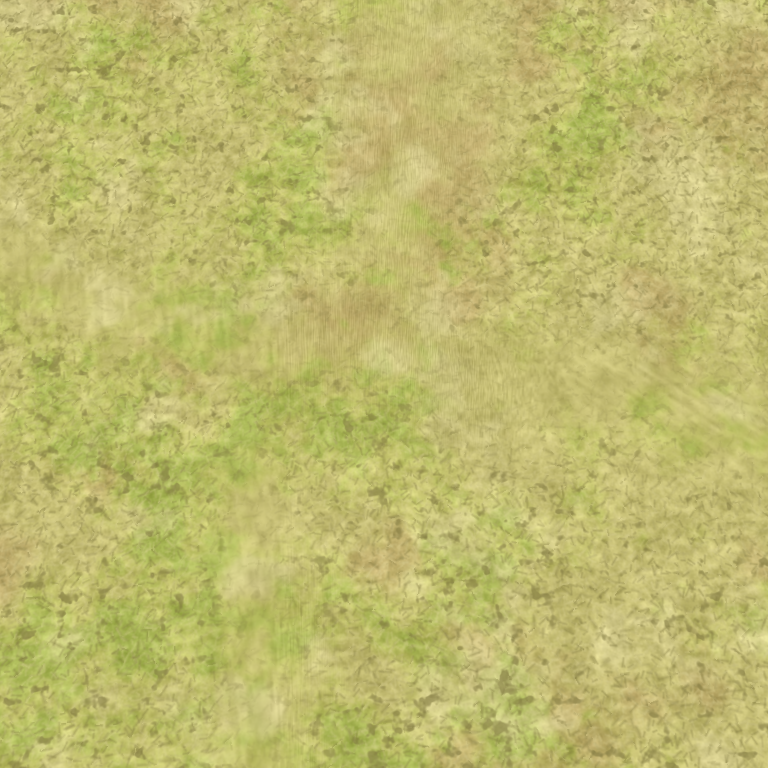
A Shadertoy shader for this texture:

```glsl
const vec3 STRAW  = vec3(0.775, 0.745, 0.455);
const vec3 PALE   = vec3(0.860, 0.825, 0.590);
const vec3 LIME   = vec3(0.755, 0.770, 0.390);
const vec3 GREEN  = vec3(0.640, 0.710, 0.320);
const vec3 BROWN  = vec3(0.730, 0.630, 0.405);
const vec3 SHADOW = vec3(0.500, 0.470, 0.250);

float hash(vec2 p) {
    return fract(sin(dot(p, vec2(127.1, 311.7))) * 43758.5);
}

float noise(vec2 p) {
    vec2 i = floor(p), f = fract(p);
    f = f * f * (3.0 - 2.0 * f);
    return mix(mix(hash(i), hash(i + vec2(1, 0)), f.x),
               mix(hash(i + vec2(0, 1)), hash(i + vec2(1, 1)), f.x), f.y);
}

float fbm(vec2 p, int octaves) {
    float sum = 0.0, total = 0.0, amp = 0.5;
    for (int i = 0; i < octaves; i++) {
        sum += amp * noise(p);
        total += amp;
        amp *= 0.55;
        p = mat2(0.8, 0.6, -0.6, 0.8) * p * 2.03 + 17.3;
    }
    return sum / total;
}

mat2 rotation(float a) {
    return mat2(cos(a), -sin(a), sin(a), cos(a));
}

float segment(vec2 p, vec2 halfDir) {
    float t = clamp(dot(p, halfDir) / dot(halfDir, halfDir), -1.0, 1.0);
    return length(p - halfDir * t);
}

// One jittered blade per cell: x = coverage, y = random tone of that blade
vec2 blades(vec2 p, float halfLength, float width, float blur, float seed) {
    vec2 cell = floor(p), best = vec2(0.0);
    for (int y = -1; y <= 1; y++)
    for (int x = -1; x <= 1; x++) {
        vec2 id = cell + vec2(x, y);
        vec2 key = id + seed;
        vec2 center = id + vec2(hash(key), hash(key + 31.7));
        float angle = 6.2832 * hash(key + 57.3);
        vec2 dir = vec2(cos(angle), 0.75 * sin(angle));
        float size = halfLength * mix(0.4, 1.0, hash(key + 11.9));
        float d = segment(p - center, dir * size);
        float cover = 1.0 - smoothstep(width - blur, width + blur, d);
        if (cover > best.x) best = vec2(cover, hash(key + 83.1));
    }
    return best;
}

float band(float d, float width) {
    return exp(-d * d / (width * width));
}

// Smeared strips: one from the top, one across, one from the bottom
float smearMask(vec2 uv) {
    float wobble = 0.12 * (fbm(uv * 6.0, 3) - 0.5);
    float top = band(uv.x - 0.52 + wobble, 0.09) * smoothstep(0.5, 0.65, uv.y);
    float across = band(uv.y - 0.64 + 0.20 * uv.x + wobble, 0.075);
    float bottom = band(uv.x - 0.35 + wobble, 0.06) * smoothstep(0.5, 0.35, uv.y);
    return clamp(max(top, max(across, bottom)), 0.0, 1.0);
}

void mainImage(out vec4 fragColor, in vec2 fragCoord) {
    vec2 uv = fragCoord / iResolution.xy;
    float pixel = 1.0 / iResolution.y;

    // Mild perspective: grass gets finer toward the top
    vec2 ground = vec2((uv.x - 0.5) * (0.9 + 0.3 * uv.y), uv.y * (0.9 + 0.2 * uv.y)) + 3.0;
    float smear = smearMask(uv);
    float crisp = 1.0 - 0.7 * smear;

    // Broad patches of straw, green and brown
    float lush = 0.13 * band(length(uv - vec2(0.28, 0.25)), 0.26)
               + 0.10 * band(length(uv - vec2(0.88, 0.93)), 0.22);
    float patchTone = fbm(ground * 7.0, 5) + lush;
    float tuft = fbm(ground * 32.0 + 9.0, 3);
    float limeAmount = smoothstep(0.40, 0.66, patchTone + 0.35 * (tuft - 0.5));
    float greenAmount = smoothstep(0.54, 0.80, patchTone + 0.5 * (tuft - 0.5));
    float brownAmount = smoothstep(0.56, 0.78, fbm(ground * 8.0 + 41.0, 5))
                      + 0.5 * band(length((uv - vec2(0.47, 0.56)) * vec2(0.7, 1.3)), 0.08);
    float paleAmount = smoothstep(0.54, 0.78, fbm(ground * 13.0 + 73.0, 4));

    vec3 color = mix(STRAW, LIME, 0.75 * limeAmount);
    color = mix(color, GREEN, 0.75 * greenAmount);
    color = mix(color, BROWN, 0.6 * min(brownAmount, 1.0) * (1.0 - greenAmount));
    color = mix(color, PALE, 0.6 * paleAmount);

    // Clumps, fine grain and soft streaks
    float grain = fbm(ground * 95.0, 3) - 0.5;
    float clump = fbm(ground * 26.0 + 5.0, 3) - 0.5;
    float lean = mix(0.15, 0.95, smoothstep(0.35, 0.75, uv.x));
    float streak = noise(rotation(lean) * ground * vec2(170.0, 45.0)) - 0.5;
    float tone = 0.24 * grain * crisp + 0.14 * clump + 0.09 * streak * smear;
    color += tone * vec3(1.0, 0.98, 0.95);

    // Overlapping blades, lighter or darker than the turf
    for (int i = 0; i < 3; i++) {
        float layer = float(i);
        float density = 58.0 + 17.0 * layer;
        vec2 p = rotation(0.7 * layer) * ground * density;
        vec2 blade = blades(p, 0.55, 0.10, 0.09 + 0.6 * pixel * density, 19.0 * layer);
        vec3 tint = mix(SHADOW, mix(color, PALE, 0.75), smoothstep(0.1, 0.65, blade.y));
        color = mix(color, tint, 0.36 * blade.x * crisp);
    }

    // Sparse dark gaps between the tufts
    float gap = smoothstep(0.63, 0.82, fbm(ground * 62.0 + 29.0, 3) + 0.2 * (patchTone - 0.5));
    color = mix(color, SHADOW, 0.6 * gap * crisp);

    fragColor = vec4(clamp(color, 0.0, 1.0), 1.0);
}
```
